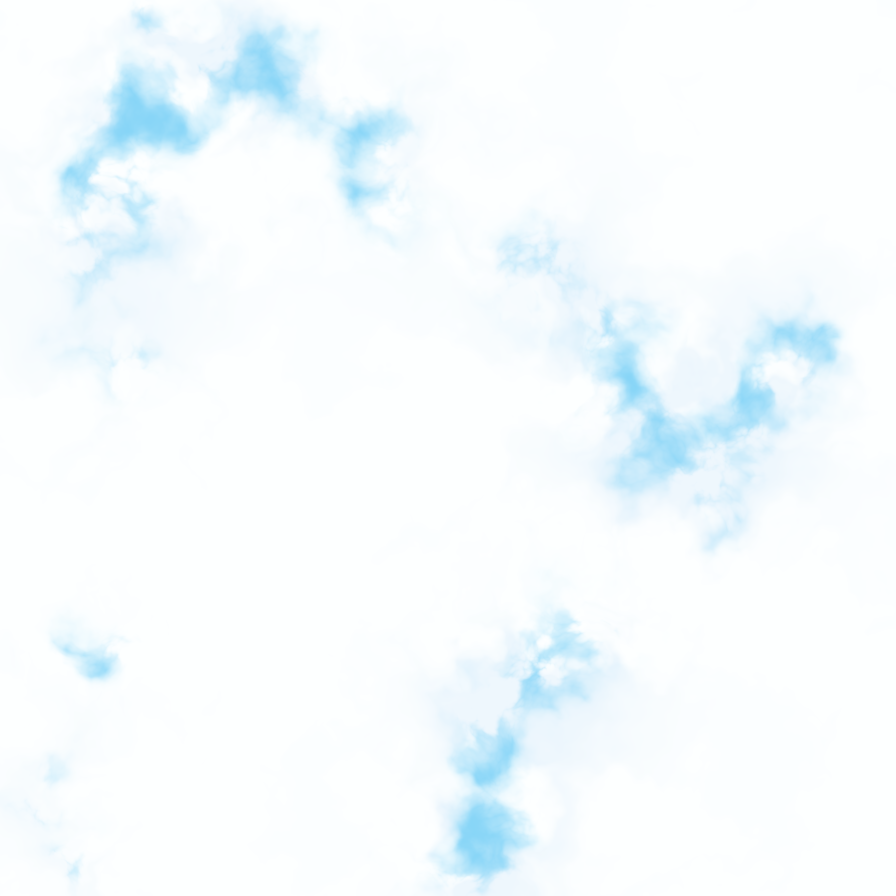
This texture is drawn by a Shadertoy shader. Its source:

```glsl
const vec3 CLOUD_WHITE = vec3(0.994, 1.0, 1.0);
const vec3 HAZE_TINT = vec3(0.90, 0.95, 0.988);
const vec3 SKY_BLUE = vec3(0.47, 0.815, 0.965);
const float PI = 3.14159265;

vec2 hash2(vec2 p) {
    vec3 q = fract(p.xyx * vec3(0.1031, 0.1030, 0.0973));
    q += dot(q, q.yzx + 33.33);
    return fract((q.xx + q.yz) * q.zy);
}

// Smooth cellular noise: low at puff centres, high in the gaps between them
float puffs(vec2 p) {
    vec2 cell = floor(p), f = fract(p);
    float nearness = 0.0;
    for (int y = -1; y <= 1; y++)
    for (int x = -1; x <= 1; x++) {
        vec2 o = vec2(x, y);
        vec2 d = o + hash2(cell + o + 50.0) - f;
        nearness += exp(-8.0 * dot(d, d));
    }
    return 4.0 * (-log(nearness) / 8.0 - 0.17);
}

float billow(vec2 p, int octaves) {
    mat2 turn = mat2(0.8, 0.6, -0.6, 0.8);
    float sum = 0.0, amp = 0.5;
    for (int i = 0; i < octaves; i++) {
        sum += amp * puffs(p);
        p = turn * p * 2.03 + 7.3;
        amp *= 0.5;
    }
    return sum;
}

// One opening in the cloud: x is the core, y its wide faint halo
vec2 opening(vec2 p, vec2 centre, float radius, float strength) {
    vec2 d = (p - centre) / radius;
    float q = dot(d, d);
    return strength * vec2(exp(-q), exp(-0.16 * q));
}

// Openings strung along a bowed line from a to b
vec2 trail(vec2 p, vec2 a, vec2 b, float bend, int count, float seed) {
    vec2 side = normalize(vec2(a.y - b.y, b.x - a.x));
    vec2 sum = vec2(0.0);
    for (int i = 0; i < count; i++) {
        vec2 h = hash2(vec2(float(i), seed));
        vec2 jitter = hash2(vec2(seed, float(i) + 9.0)) - 0.5;
        float t = (float(i) + 0.5) / float(count);
        vec2 centre = mix(a, b, t) + side * bend * sin(PI * t) + 0.05 * jitter;
        sum += opening(p, centre, mix(0.022, 0.043, h.x), mix(0.3, 1.0, h.y));
    }
    return sum;
}

// Small stray openings over the whole canvas
vec2 strays(vec2 p, int count, float seed) {
    vec2 sum = vec2(0.0);
    for (int i = 0; i < count; i++) {
        vec2 h = hash2(vec2(float(i) + 3.0, seed));
        sum += opening(p, h, mix(0.014, 0.03, fract(h.x * 7.0)), 0.55);
    }
    return sum;
}

void mainImage(out vec4 fragColor, in vec2 fragCoord) {
    vec2 p = fragCoord / iResolution.y;

    // Ragged outlines from a cellular warp
    vec2 warp = vec2(billow(p * 10.0, 4), billow(p * 10.0 + 23.7, 4));
    vec2 w = p + 0.03 * warp;

    vec2 gaps = trail(w, vec2(0.08, 0.69), vec2(0.47, 0.77), 0.20, 10, 1.0);
    gaps += trail(w, vec2(0.56, 0.73), vec2(0.74, 0.50), 0.02, 5, 2.0);
    gaps += trail(w, vec2(0.70, 0.46), vec2(0.92, 0.62), -0.02, 5, 3.0);
    gaps += trail(w, vec2(0.69, 0.31), vec2(0.54, 0.01), -0.07, 7, 4.0);
    gaps += strays(w, 7, 5.0);

    // Puffs cover parts of the openings and vary their depth
    float detail = billow(p * 13.0 + 0.15 * warp + 4.0, 5);
    float cover = smoothstep(-0.36, 0.14, detail);
    float blue = gaps.x * cover * exp(1.8 * detail);
    blue = 0.88 * (1.0 - exp(-0.8 * blue));

    // Thin haze around the openings
    float veil = billow(p * 6.0 + 0.25 * warp + 11.0, 4);
    float haze = gaps.y * smoothstep(-0.4, 0.35, veil) * 0.5;
    haze = clamp(haze + 0.1 * smoothstep(0.0, 0.6, veil), 0.0, 0.65);

    vec3 color = mix(CLOUD_WHITE, HAZE_TINT, haze);
    color = mix(color, SKY_BLUE, blue);
    fragColor = vec4(color, 1.0);
}
```
